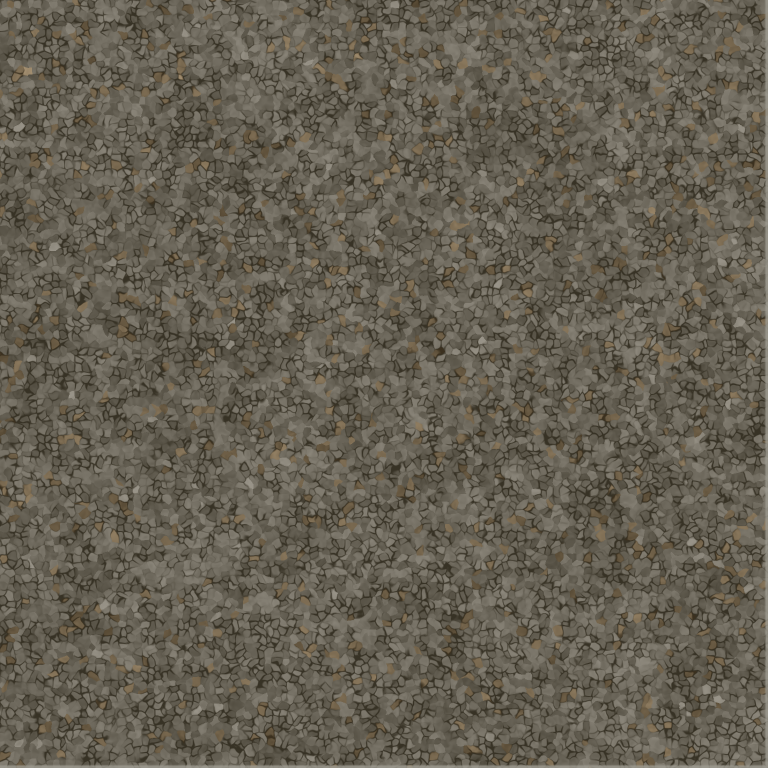
Write a Shadertoy shader that draws this texture.

```glsl
const float GRAINS = 104.0;          // grains across the canvas
const float GRAIN_STRETCH = 1.55;    // how elongated each grain is
const float GAP_WIDTH = 0.36;        // soft shadow width between grains
const float GAP_DEPTH = 0.85;
const float TONE_MEAN = 0.54;
const float TONE_SPREAD = 0.46;
const float MOTTLE = 0.14;           // broad light and dark drift
const float FINE_NOISE = 0.16;
const float BROWN_SHARE = 0.07;
const float PALE_SHARE = 0.018;
const float RIM = 0.0035;            // pale strip at right and bottom
const vec3 DARK = vec3(0.25, 0.23, 0.18);
const vec3 PALE = vec3(0.58, 0.56, 0.515);
const vec3 BROWN_TINT = vec3(1.06, 0.96, 0.82);
const vec3 RIM_COLOUR = vec3(0.62, 0.61, 0.57);

vec3 hash3(vec2 p) {
    vec3 q = fract(vec3(p.xyx) * vec3(0.1031, 0.1030, 0.0973));
    q += dot(q, q.yxz + 33.33);
    return fract((q.xxy + q.yzz) * q.zyx);
}

float valueNoise(vec2 p) {
    vec2 i = floor(p), f = fract(p);
    f = f * f * (3.0 - 2.0 * f);
    float low = mix(hash3(i).x, hash3(i + vec2(1, 0)).x, f.x);
    float high = mix(hash3(i + vec2(0, 1)).x, hash3(i + vec2(1, 1)).x, f.x);
    return mix(low, high, f.y);
}

// Nearest grain: xy is its cell, z the distance margin to the next grain
vec3 nearestGrain(vec2 p) {
    vec2 base = floor(p), owner = base;
    float first = 9.0, second = 9.0;
    for (int y = -1; y <= 1; y++) {
        for (int x = -1; x <= 1; x++) {
            vec2 cell = base + vec2(x, y);
            vec3 h = hash3(cell);
            vec2 away = p - cell - 0.1 - 0.8 * h.xy;
            vec2 axis = vec2(cos(h.z * 6.2832), sin(h.z * 6.2832));
            vec2 local = vec2(dot(away, axis), dot(away, vec2(-axis.y, axis.x)));
            float d = length(local * vec2(1.0, GRAIN_STRETCH));
            if (d < first) {
                second = first;
                first = d;
                owner = cell;
            } else {
                second = min(second, d);
            }
        }
    }
    return vec3(owner, second - first);
}

vec3 gravel(vec2 uv) {
    // Ragged outlines
    vec2 p = uv * GRAINS + 7.0;
    p += 0.5 * (vec2(valueNoise(p * 1.3), valueNoise(p * 1.3 + 41.0)) - 0.5);

    // Tone of each grain
    vec3 grain = nearestGrain(p);
    vec3 h = hash3(grain.xy + 173.0);
    float tone = TONE_MEAN + TONE_SPREAD * (h.x - 0.5);
    tone += 0.28 * step(1.0 - PALE_SHARE, h.y);

    // Shadowed gaps of varying depth
    float gap = 1.0 - smoothstep(0.0, GAP_WIDTH, grain.z);
    float depth = smoothstep(0.2, 0.9, valueNoise(p * 0.9 + 90.0));
    tone -= GAP_DEPTH * gap * depth;

    // Surface grit and broad mottling
    tone += FINE_NOISE * (valueNoise(p * 2.3 + 60.0) - 0.5);
    tone += MOTTLE * (valueNoise(uv * 11.0 + 5.0) - 0.5);
    tone += MOTTLE * (valueNoise(uv * 29.0 + 15.0) - 0.5);

    vec3 colour = mix(DARK, PALE, clamp(tone, -0.1, 1.05));
    return colour * mix(vec3(1.0), BROWN_TINT, step(1.0 - BROWN_SHARE, h.z));
}

void mainImage(out vec4 fragColor, in vec2 fragCoord) {
    // Average four samples per pixel
    vec3 colour = vec3(0.0);
    for (int i = 0; i < 4; i++) {
        vec2 offset = (vec2(i % 2, i / 2) - 0.5) * 0.6;
        colour += 0.25 * gravel((fragCoord + offset) / iResolution.y);
    }

    // Pale rim
    vec2 uv = fragCoord / iResolution.xy;
    float edge = min(1.0 - uv.x, uv.y);
    float rim = 1.0 - smoothstep(RIM * 0.5, RIM * 1.5, edge);
    fragColor = vec4(mix(colour, RIM_COLOUR, rim * 0.8), 1.0);
}
```
